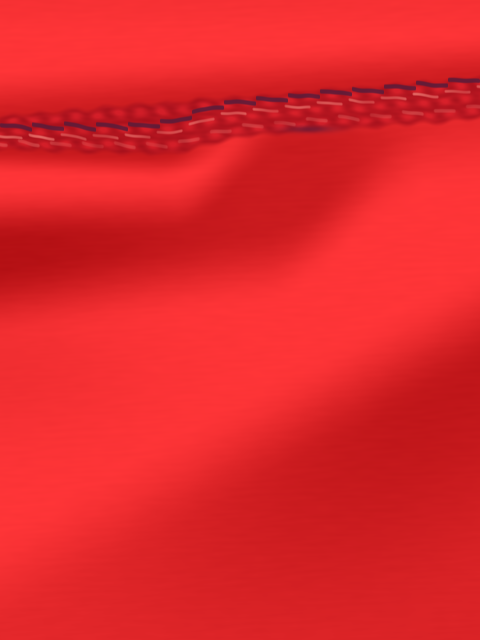
This texture is drawn by a WebGL 2 fragment shader. Its source:

```glsl
#version 300 es
precision highp float;

const vec3 CLOTH_DARK = vec3(0.71, 0.065, 0.08);
const vec3 CLOTH_LIGHT = vec3(0.995, 0.205, 0.215);
const vec3 SEAM_DARK = vec3(0.62, 0.055, 0.10);
const vec3 SEAM_RED = vec3(0.83, 0.12, 0.16);
const vec3 PALE_THREAD = vec3(0.90, 0.42, 0.40);
const vec3 BLUE_THREAD = vec3(0.34, 0.11, 0.23);
const float STITCHES = 15.0;
const float CANVAS_ASPECT = 0.75;
const vec2 GRAIN_SCALE = vec2(14.0, 165.0);
const float GRAIN_STRENGTH = 0.045;

uniform vec2 u_resolution;
out vec4 fragColor;

vec2 hashGradient(vec2 cell) {
  vec3 h = fract(vec3(cell.xyx) * vec3(0.1031, 0.1030, 0.0973));
  h += dot(h, h.yzx + 33.33);
  float angle = 6.2832 * fract((h.x + h.y) * h.z);
  return vec2(cos(angle), sin(angle));
}

float gradientNoise(vec2 p) {
  vec2 i = floor(p), f = p - i;
  vec2 u = f * f * f * (f * (f * 6.0 - 15.0) + 10.0);
  float a = dot(hashGradient(i), f);
  float b = dot(hashGradient(i + vec2(1, 0)), f - vec2(1, 0));
  float c = dot(hashGradient(i + vec2(0, 1)), f - vec2(0, 1));
  float d = dot(hashGradient(i + vec2(1, 1)), f - vec2(1, 1));
  return mix(mix(a, b, u.x), mix(c, d, u.x), u.y);
}

// Seam curves, as heights over x
float seamTop(float x) { return 0.818 + 0.061 * x; }
float seamBottom(float x) {
  return mix(0.767 - 0.025 * x, 0.761 + 0.054 * x, smoothstep(0.31, 0.53, x));
}
float blueLine(float x) {
  return mix(0.802, 0.806 + 0.070 * x, smoothstep(0.28, 0.50, x));
}

// Repeated slanted stitch; height is measured from the row's centre line
float stitchRow(float x, float height, float phase, float halfLength, float halfWidth) {
  float along = (fract(x * STITCHES + phase) - 0.5) / STITCHES;
  height += along * 0.13;
  float overshoot = max(abs(along) - halfLength, 0.0) * CANVAS_ASPECT;
  float dist = length(vec2(overshoot, height)) - halfWidth;
  return 1.0 - smoothstep(-0.0012, 0.0022, dist);
}

float clothTone(vec2 p) {
  float x = p.x, y = p.y;

  // Upper panel, dimming toward the seam
  float above = y - seamTop(x);
  float upper = mix(0.32, 1.0, smoothstep(-0.005, 0.075, above));
  upper -= 0.10 * smoothstep(0.94, 1.0, y);

  // Dark hollow below the seam
  float hollowTop = 0.672 + 0.03 * x + 0.12 * smoothstep(0.36, 0.60, x);
  float hollowBase = 0.525 + 0.10 * x + 0.14 * smoothstep(0.55, 0.90, x);
  float hollow = smoothstep(hollowBase - 0.06, hollowBase + 0.065, y);
  hollow *= 1.0 - smoothstep(hollowTop - 0.05, hollowTop + 0.04, y);
  hollow *= mix(1.0, 0.72, smoothstep(0.0, 0.6, x)) * mix(1.0, 0.5, smoothstep(0.65, 0.95, x));

  // Diagonal shade across the lower right
  float depth = 0.10 + 0.41 * x - y;
  float shade = smoothstep(-0.08, 0.09, depth) * mix(0.36, 0.85, smoothstep(0.0, 0.95, x));
  shade *= mix(1.0, 0.58, smoothstep(0.10, 0.45, depth));

  // Cast shadow under the raised part of the seam
  float contact = 1.0 - smoothstep(0.0, 0.04, seamBottom(x) - y);
  contact *= mix(0.75, 0.12, smoothstep(0.34, 0.50, x));

  vec2 dimOffset = (p - vec2(0.0, 0.42)) / vec2(0.28, 0.11);
  float lower = 1.0 - hollow - shade - contact - 0.18 * exp(-dot(dimOffset, dimOffset));
  return mix(lower, upper, smoothstep(-0.02, 0.0, above));
}

void main() {
  vec2 p = gl_FragCoord.xy / u_resolution;
  float pixel = 1.0 / u_resolution.y;

  // Cloth with fine, slightly tilted ribs
  vec2 ribs = vec2(p.x, p.y - 0.03 * p.x) * GRAIN_SCALE;
  float grain = gradientNoise(ribs) + 0.5 * gradientNoise(ribs * vec2(2.3, 0.6) + 17.0);
  float tone = clamp(clothTone(p), 0.0, 1.0) + GRAIN_STRENGTH * grain;
  vec3 color = mix(CLOTH_DARK, CLOTH_LIGHT, tone);

  // Seam body with scalloped edges and knitted loops
  float wobble = 0.004 * gradientNoise(vec2(p.x * 26.0, 3.5));
  float y = p.y + wobble;
  float top = seamTop(p.x), bottom = seamBottom(p.x), blue = blueLine(p.x);
  float scallop = 0.0025 * sin(6.2832 * STITCHES * p.x);
  float soft = 0.004 + pixel;
  float band = smoothstep(-soft, soft, y - bottom - scallop);
  band *= smoothstep(-soft, soft, top + scallop - y);
  float across = (y - bottom) / (top - bottom);
  float loops = 0.5 + 0.5 * sin(6.2832 * (STITCHES * 1.5 * p.x + 0.8 * across));
  loops *= 0.5 + 0.5 * cos(6.2832 * (3.0 * across - 0.5));
  loops += 0.35 * gradientNoise(vec2(p.x * 38.0, y * 150.0));
  color = mix(color, mix(SEAM_DARK, SEAM_RED, clamp(0.25 + 0.8 * loops, 0.0, 1.0)), 0.9 * band);

  // Pale stitches in two rows, then the twisted blue thread
  float fray = 0.65 + 0.5 * gradientNoise(vec2(p.x * 18.0, 8.3));
  float pale = stitchRow(p.x, y - blue + 0.016, 0.2, 0.024, 0.0016);
  float faint = stitchRow(p.x, y - mix(blue, bottom, 0.72), 0.6, 0.019, 0.0022);
  color = mix(color, PALE_THREAD, band * fray * max(pale, 0.5 * faint));
  float thread = stitchRow(p.x, y - blue, 0.0, 0.030, 0.0028);
  color = mix(color, BLUE_THREAD, 0.85 * thread);

  // Stray dark thread at the lower edge
  vec2 stray = (p - vec2(0.645, 0.798)) / vec2(0.055, 0.0055);
  color = mix(color, BLUE_THREAD, 0.6 * exp(-dot(stray, stray)));

  fragColor = vec4(clamp(color, 0.0, 1.0), 1.0);
}
```
